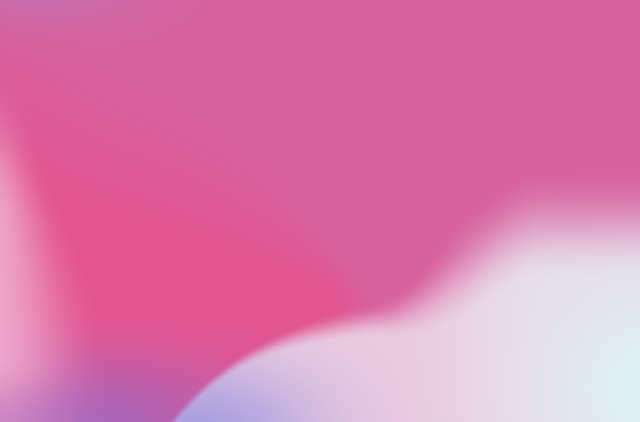
Write a Shadertoy shader that draws this background.

```glsl
// Soft pink gradient with a hot wedge, a violet floor and a pale curved hill glowing at the right.

const vec3 MAUVE    = vec3(0.842, 0.387, 0.618);
const vec3 HOT_PINK = vec3(0.884, 0.328, 0.563);
const vec3 BLUSH    = vec3(0.935, 0.660, 0.805);
const vec3 VIOLET   = vec3(0.670, 0.400, 0.730);
const vec3 ORCHID   = vec3(0.760, 0.450, 0.710);
const vec3 PETAL    = vec3(0.920, 0.795, 0.880);
const vec3 LAVENDER = vec3(0.660, 0.620, 0.875);
const vec3 PEARL    = vec3(0.905, 0.870, 0.925);
const vec3 ICE      = vec3(0.870, 0.945, 0.970);

// One at or below lo, falling smoothly to zero at hi.
float fall(float lo, float hi, float x) {
    return 1.0 - smoothstep(lo, hi, x);
}

// Gaussian spot with separate radii.
float spot(vec2 p, vec2 center, vec2 radius) {
    vec2 d = (p - center) / radius;
    return exp(-dot(d, d));
}

// Wedge that fans out to the left of its tip, fading with the angle.
float wedge(vec2 p, vec2 tip, float aspect) {
    vec2 d = (p - tip) * vec2(aspect, 1.0);
    float angle = atan(max(d.y, 0.0), -d.x + 1e-5);
    float outer = mix(0.78, 1.02, smoothstep(0.1, 0.5, p.x));
    return fall(0.25, outer, angle) * fall(tip.x - 0.11, tip.x, p.x);
}

// Height of the hill: a rounded rise, then a second swell at the right.
float hillHeight(float x) {
    float rise = 0.27 * (1.0 - exp((0.271 - x) / 0.14));
    return rise + 0.20 * smoothstep(0.60, 0.85, x);
}

// Half-width of the hill's edge: crisp at the left, misty at the right.
float hillBlur(float x) {
    return 0.014 + 0.028 * smoothstep(0.30, 0.60, x)
                 + 0.090 * smoothstep(0.58, 0.75, x);
}

vec3 skyColor(vec2 p, float aspect) {
    vec3 color = mix(MAUVE, HOT_PINK, wedge(p, vec2(0.61, 0.27), aspect));
    color = mix(color, ORCHID, 0.75 * spot(p, vec2(0.06, 1.04), vec2(0.16, 0.10)));

    // Violet floor, then the blush along the left side.
    float floorMix = fall(-0.02, 0.27, p.y) * fall(0.15, 0.55, p.x);
    color = mix(color, VIOLET, floorMix);
    float reach = mix(0.17, 0.045, smoothstep(0.15, 0.80, p.y));
    float blush = fall(-0.02, reach, p.x) * fall(0.48, 0.84, p.y);
    return mix(color, BLUSH, blush * mix(0.5, 1.0, smoothstep(0.0, 0.16, p.y)));
}

vec3 hillColor(vec2 p) {
    vec3 color = mix(PETAL, PEARL, smoothstep(0.60, 0.88, p.x));
    color = mix(color, LAVENDER, spot(p, vec2(0.31, -0.03), vec2(0.19, 0.17)));
    return mix(color, ICE, spot(p, vec2(1.02, 0.08), vec2(0.15, 0.22)));
}

void mainImage(out vec4 fragColor, in vec2 fragCoord) {
    vec2 p = fragCoord / iResolution.xy;
    float aspect = iResolution.x / iResolution.y;

    float blur = hillBlur(p.x);
    float hill = fall(-blur, blur, p.y - hillHeight(p.x));
    fragColor = vec4(mix(skyColor(p, aspect), hillColor(p), hill), 1.0);
}
```
